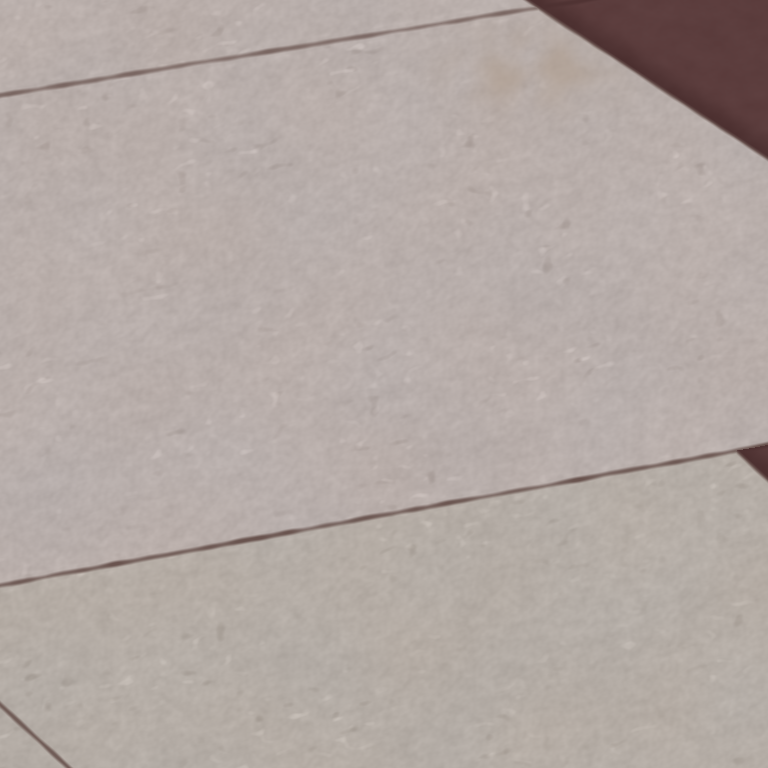
Give the GLSL for this texture, as a Shadertoy shader.

```glsl
// Pale stone slabs in receding courses, with a dark red floor past their ends.
// Slanted course and cut lines give signed distances for joints and edges;
// layered gradient noise adds mottling, grain, flecks and uneven joints.

#define STONE vec3(0.722, 0.682, 0.668)
#define STONE_WARM vec3(0.707, 0.676, 0.648)
#define STAIN vec3(0.69, 0.62, 0.56)
#define JOINT vec3(0.41, 0.325, 0.305)
#define FLOOR_LIGHT vec3(0.36, 0.24, 0.24)
#define FLOOR_DARK vec3(0.30, 0.19, 0.19)
#define JOINT_HALF_WIDTH 0.0027
#define SOFTNESS 0.0025
#define MOTTLE 0.022
#define GRAIN 0.045
#define FLECKS 0.055

vec2 gradientAt(vec2 cell) {
    vec3 p = fract(cell.xyx * vec3(0.1031, 0.1030, 0.0973));
    p += dot(p, p.yzx + 33.33);
    float angle = 6.2832 * fract((p.x + p.y) * p.z);
    return vec2(cos(angle), sin(angle));
}

float gradientNoise(vec2 p) {
    vec2 cell = floor(p), f = p - cell;
    vec2 w = f * f * f * (f * (f * 6.0 - 15.0) + 10.0);
    vec2 e = vec2(0.0, 1.0);
    float low = mix(dot(gradientAt(cell), f),
                    dot(gradientAt(cell + e.yx), f - e.yx), w.x);
    float high = mix(dot(gradientAt(cell + e), f - e),
                     dot(gradientAt(cell + e.yy), f - e.yy), w.x);
    return mix(low, high, w.y);
}

float fbm(vec2 p) {
    float sum = 0.0, amplitude = 0.6;
    for (int i = 0; i < 4; i++) {
        sum += amplitude * gradientNoise(p);
        p = mat2(1.6, 1.2, -1.2, 1.6) * p + 7.3;
        amplitude *= 0.55;
    }
    return sum;
}

// Coverage of a soft line at the given distance from its centre
float lineMask(float dist, float halfWidth, float soft) {
    return 1.0 - smoothstep(halfWidth - soft, halfWidth + soft, abs(dist));
}

// Stone surface, slightly warmer in the nearest course
vec3 stoneColor(vec2 uv, float course) {
    vec2 q = vec2(uv.x, uv.y - 0.18 * uv.x) + course * 5.7;
    vec3 color = mix(STONE, STONE_WARM, step(course, -0.5));
    color += MOTTLE * fbm(q * vec2(5.0, 8.0));
    color += GRAIN * fbm(q * vec2(38.0, 54.0));
    color += 0.5 * GRAIN * gradientNoise(q * 125.0);

    // Scattered pale chips and dull pits
    float patches = smoothstep(-0.25, 0.35, gradientNoise(q * 9.0 + 3.0));
    float chip = gradientNoise(q * vec2(46.0, 72.0) + 11.0);
    float pit = gradientNoise(q * vec2(40.0, 62.0) + 41.0);
    color += FLECKS * patches * smoothstep(0.28, 0.58, chip);
    color -= FLECKS * patches * smoothstep(0.28, 0.58, pit) * vec3(1.0, 1.05, 1.1);
    color += vec3(0.006, -0.001, -0.007) * gradientNoise(q * 7.0 + 19.0);

    // Faint ochre stain near the far end
    vec2 s = (uv - vec2(0.70, 0.91)) / vec2(0.10, 0.05);
    float stain = exp(-dot(s, s)) * (0.45 + 0.8 * gradientNoise(q * 24.0));
    return mix(color, STAIN, clamp(stain, 0.0, 0.6));
}

void mainImage(out vec4 fragColor, in vec2 fragCoord) {
    vec2 uv = fragCoord / iResolution.xy;
    float soft = max(SOFTNESS, 0.75 / iResolution.y);

    // Course joints converge gently toward the right
    float courseHeight = 0.638 - 0.02 * uv.x;
    float wobble = 0.0012 * gradientNoise(uv * 22.0);
    float v = (uv.y - 0.238 - 0.1826 * uv.x + wobble) / courseHeight;
    float course = floor(v);
    float nearest = floor(v + 0.5);
    float courseDist = (v - nearest) * courseHeight * 0.985;

    // Each course has its own end, cut slope and slab length
    bool nearCourse = course < 0.0;
    vec2 end = nearCourse ? vec2(0.966, 0.4075) : vec2(0.697, 0.9935);
    float slope = nearCourse ? 0.92 : 0.657;
    float slabLength = nearCourse ? 1.319 : 2.2;
    float u = end.x - (uv.y - end.y) / slope - uv.x;
    float toNormal = slope / sqrt(1.0 + slope * slope);
    float endDist = u * toNormal;
    float cutDist = (u - slabLength * floor(u / slabLength + 0.5)) * toNormal;

    // Worn joints: varying width and depth, with a chipped pale lip
    float wear = gradientNoise(uv * vec2(30.0, 18.0) + 4.0);
    float halfWidth = JOINT_HALF_WIDTH * (1.0 + 0.5 * wear);
    float depth = (0.86 + 0.35 * wear) * mix(1.0, 0.8, step(0.5, nearest));
    float courseJoint = depth * lineMask(courseDist, halfWidth, soft);
    float cutJoint = 0.9 * lineMask(cutDist, halfWidth, soft);
    float lip = lineMask(abs(courseDist) - 0.009, 0.002, 0.005);

    vec3 slab = stoneColor(uv, course);
    slab += 0.035 * lip * smoothstep(-0.1, 0.4, gradientNoise(uv * 48.0));
    slab = mix(slab, JOINT, clamp(max(courseJoint, cutJoint), 0.0, 1.0));

    // Floor is shaded along the slab ends
    vec3 ground = mix(FLOOR_DARK, FLOOR_LIGHT, smoothstep(0.0, 0.035, -endDist));
    ground += 0.025 * fbm(uv * vec2(24.0, 34.0));
    ground = mix(ground, FLOOR_DARK, 0.8 * lineMask(courseDist, halfWidth, soft));

    vec3 color = mix(ground, slab, smoothstep(-soft, soft, endDist));
    fragColor = vec4(clamp(color, 0.0, 1.0), 1.0);
}
```
